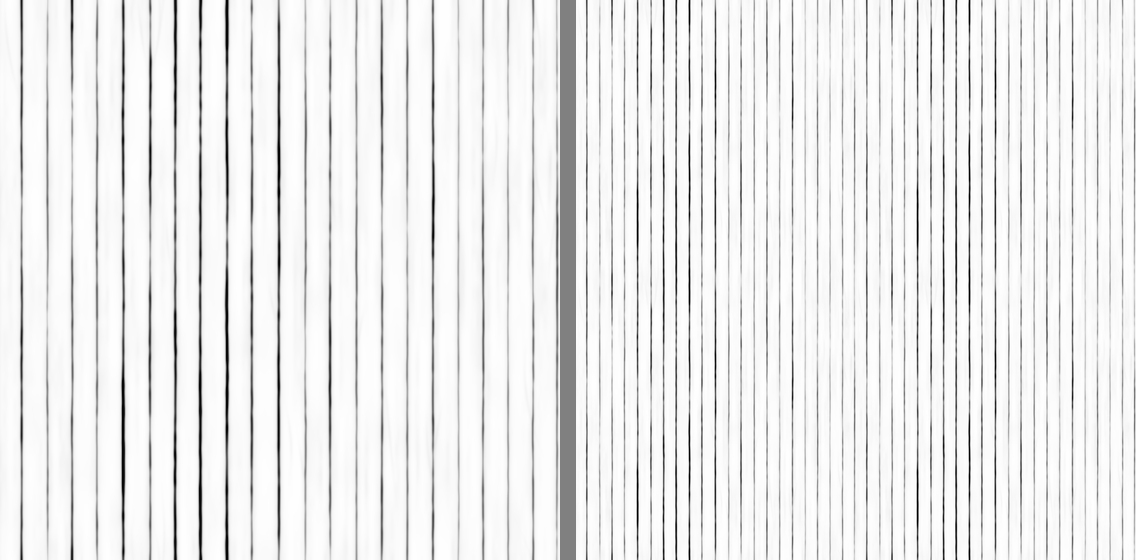
Left, the tile; right, the same tile 2 across and 2 down.
This texture map is drawn by a WebGL 1 fragment shader. Its source:

```glsl
precision highp float;
// Pale boards split by 22 thin vertical grooves of uneven darkness.
// Each groove is a soft line whose ink and width vary along it by wrapped noise;
// faint stretched grain and slanted scratches mark the boards. Tiles both ways.

uniform vec2 u_resolution;

const float GROOVES = 22.0;          // repeats across
const float DRIFT_MEAN = 0.07;       // sideways shift, in board widths
const float DRIFT_SWING = 0.08;
const float DRIFT_CENTRE = 0.2;
const float JITTER = 0.09;           // random shift of each groove
const float WOBBLE = 0.0011;         // sideways waver along a groove
const float LINE_SIGMA = 0.00125;    // softness of a faint groove
const float LINE_SWELL = 0.00055;    // extra width where the ink is dark
const float HALO_SIGMA = 0.0042;
const float HALO_INK = 0.055;
const float INK_BASE = 0.45;
const float INK_PEAK = 0.42;         // extra ink in the darkest group
const float PEAK_GROOVE = 8.0;
const float PEAK_SPREAD = 4.0;
const float INK_ALTERNATE = 0.11;    // odd grooves darker, even ones paler
const float INK_RANDOM = 0.24;
const float GRAIN = 0.026;
const float SMUDGE = 0.016;
const float SCRATCH = 0.026;
const int SCRATCH_COUNT = 26;
const vec3 PAPER = vec3(0.998);
const vec3 INK = vec3(0.025);
const float TAU = 6.28318;

float hash(vec2 cell, float seed) {
  vec3 q = fract(vec3(cell.xyx + seed * 7.31) * vec3(0.1031, 0.1030, 0.0973));
  q += dot(q, q.yzx + 33.33);
  return fract((q.x + q.y) * q.z);
}

// Value noise that repeats after a whole number of cells.
float wrapNoise(vec2 p, vec2 period, float seed) {
  vec2 cell = floor(p);
  vec2 f = p - cell;
  f = f * f * (3.0 - 2.0 * f);
  vec2 a = mod(cell, period);
  vec2 b = mod(cell + 1.0, period);
  float low = mix(hash(a, seed), hash(vec2(b.x, a.y), seed), f.x);
  float high = mix(hash(vec2(a.x, b.y), seed), hash(b, seed), f.x);
  return mix(low, high, f.y);
}

// Independent noise along each groove.
float alongGroove(float id, float y, float cells, float seed) {
  return wrapNoise(vec2(id, y * cells), vec2(GROOVES, cells), seed);
}

float bell(float d, float sigma) {
  return exp(-0.5 * d * d / (sigma * sigma));
}

float grooveStrength(float id) {
  float offset = (id - PEAK_GROOVE) / PEAK_SPREAD;
  float parity = mod(id, 2.0) * 2.0 - 1.0;
  return INK_BASE + INK_PEAK * exp(-offset * offset)
       + INK_ALTERNATE * parity + INK_RANDOM * (hash(vec2(id, 3.0), 2.0) - 0.5);
}

float grooveInk(vec2 uv) {
  float drift = DRIFT_MEAN + DRIFT_SWING * cos(TAU * (uv.x - DRIFT_CENTRE));
  float across = uv.x * GROOVES + drift;
  float nearest = floor(across + 0.5);
  float id = mod(nearest, GROOVES);
  float shift = JITTER * (hash(vec2(id, 9.0), 5.0) - 0.5);
  float d = (across - nearest - shift) / GROOVES;
  d += WOBBLE * (alongGroove(id, uv.y, 9.0, 11.0) - 0.5);
  d += 0.5 * WOBBLE * (alongGroove(id, uv.y, 46.0, 12.0) - 0.5);

  // Long fades, shorter patches and fine beads along the length.
  float wear = 0.15 + 0.9 * alongGroove(id, uv.y, 5.0, 13.0)
             + 0.5 * alongGroove(id, uv.y, 17.0, 14.0)
             + 0.35 * alongGroove(id, uv.y, 64.0, 15.0);
  float ink = clamp(grooveStrength(id) * wear, 0.1, 1.4);
  float sigma = max(LINE_SIGMA + LINE_SWELL * ink, 0.55 / u_resolution.x);
  float core = min(ink * bell(d, sigma), 1.0);
  return max(core, HALO_INK * (0.5 + ink) * bell(d, HALO_SIGMA));
}

float scratches(vec2 uv) {
  float total = 0.0;
  for (int i = 0; i < SCRATCH_COUNT; i++) {
    float n = float(i);
    vec2 centre = vec2(hash(vec2(n, 1.0), 21.0), hash(vec2(n, 2.0), 21.0));
    vec2 d = fract(uv - centre + 0.5) - 0.5;
    float tilt = 0.35 * (hash(vec2(n, 3.0), 21.0) - 0.5);
    float bend = 3.0 * (hash(vec2(n, 4.0), 21.0) - 0.5);
    float reach = mix(0.015, 0.055, hash(vec2(n, 5.0), 21.0));
    float side = d.x - tilt * d.y - bend * d.y * d.y;
    total += bell(side, 0.002) * bell(d.y, reach);
  }
  return min(total, 1.5);
}

float boardMarks(vec2 uv) {
  float streak = wrapNoise(uv * vec2(110.0, 6.0), vec2(110.0, 6.0), 31.0);
  float fleck = wrapNoise(uv * vec2(150.0, 40.0), vec2(150.0, 40.0), 32.0);
  float smudge = wrapNoise(uv * vec2(34.0, 13.0), vec2(34.0, 13.0), 33.0);
  return GRAIN * streak * streak * (0.5 + fleck)
       + SMUDGE * smudge * smudge + SCRATCH * scratches(uv);
}

void main() {
  vec2 uv = gl_FragCoord.xy / u_resolution;
  vec3 board = PAPER - boardMarks(uv);
  gl_FragColor = vec4(mix(board, INK, grooveInk(uv)), 1.0);
}
```
